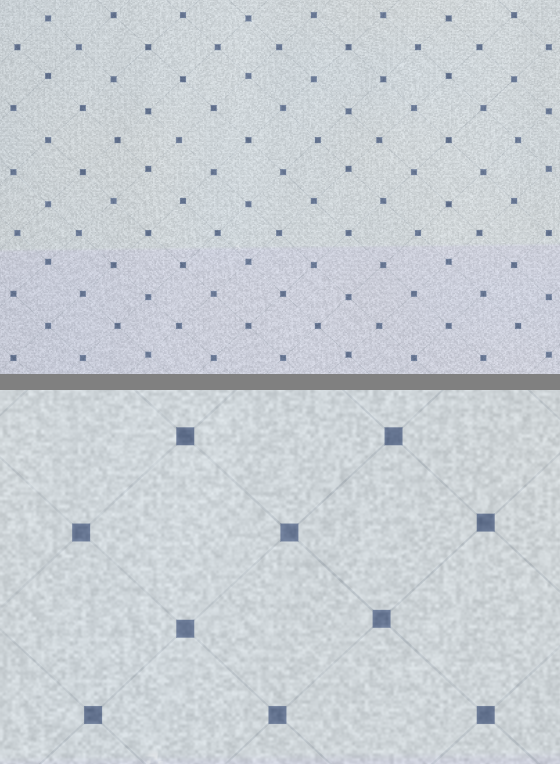
Top, the full canvas; bottom, a detail of the centre.
This pattern is drawn by a WebGL 2 fragment shader. Its source:

```glsl
#version 300 es
precision highp float;
// Pale grainy floor with small slate squares on a staggered lattice, joined by
// faint diagonal lines. A slow periodic ripple nudges the squares off the lattice;
// the lower third has a lavender tint, and grain, bands and scuffs add wear.

uniform vec2 u_resolution;
out vec4 outColor;

// All lengths are fractions of the canvas height.
const float TAU = 6.2831853;
const vec2 CELL = vec2(0.1785, 0.1656);     // lattice period
const vec2 ORIGIN = vec2(0.3965, 0.377);    // one lattice point
const float RIPPLE_CELLS = 3.0;             // ripple period in cells
const vec2 RIPPLE_AMOUNT = vec2(0.0082, 0.0068);
const float SQUARE_HALF = 0.0080;
const float LINE_HALF = 0.0009;
const float LINE_OPACITY = 0.42;
const float TINT_HEIGHT = 0.330;            // top of the lavender area, at the left
const float TINT_SLOPE = 0.011;
const float COARSE_GRAIN = 0.105;
const float FINE_GRAIN = 0.050;

const vec3 UPPER_GROUND = vec3(0.808, 0.833, 0.846);
const vec3 LOWER_GROUND = vec3(0.800, 0.811, 0.858);
const vec3 SQUARE_COLOR = vec3(0.385, 0.445, 0.555);
const vec3 LINE_COLOR = vec3(0.60, 0.64, 0.68);
const vec3 SCUFF_COLOR = vec3(0.92, 0.93, 0.94);

float hash(vec2 p) {
  return fract(sin(dot(p, vec2(127.1, 311.7))) * 43758.5453);
}

float valueNoise(vec2 p) {
  vec2 i = floor(p);
  vec2 f = fract(p);
  f = f * f * (3.0 - 2.0 * f);
  float bottom = mix(hash(i), hash(i + vec2(1.0, 0.0)), f.x);
  float top = mix(hash(i + vec2(0.0, 1.0)), hash(i + vec2(1.0, 1.0)), f.x);
  return mix(bottom, top, f.y);
}

// Slow displacement of the lattice
vec2 ripple(vec2 p) {
  vec2 phase = TAU * (p - ORIGIN) / (RIPPLE_CELLS * CELL);
  return RIPPLE_AMOUNT * vec2(sin(phase.x) * cos(phase.y), cos(phase.x) * sin(phase.y));
}

float boxDistance(vec2 p, float halfSize) {
  vec2 d = abs(p) - halfSize;
  return length(max(d, 0.0)) + min(max(d.x, d.y), 0.0);
}

// Distance to the nearest diagonal through the lattice points
float diagonalDistance(vec2 p) {
  vec2 q = (p - ripple(p) - ORIGIN) / CELL;
  vec2 diagonals = vec2(q.x + q.y, q.x - q.y);
  vec2 d = abs(diagonals - round(diagonals));
  return min(d.x, d.y) / length(1.0 / CELL);
}

// Cluster of pale specks
float scuff(vec2 p, vec2 center) {
  float reach = 1.0 - smoothstep(0.002, 0.011, length(p - center));
  return reach * smoothstep(0.45, 0.75, valueNoise(p * 260.0));
}

void main() {
  vec2 p = gl_FragCoord.xy / u_resolution.y;
  float pixel = 1.0 / u_resolution.y;
  float aspect = u_resolution.x / u_resolution.y;

  // Ground, with lavender tint and uneven light
  float tintEdge = TINT_HEIGHT + TINT_SLOPE * p.x;
  float tint = 1.0 - smoothstep(-0.006, 0.006, p.y - tintEdge);
  vec3 color = mix(UPPER_GROUND, LOWER_GROUND, tint);
  color += 0.018 * (valueNoise(p * vec2(9.0, 1.5)) - 0.5);
  color += vec3(-0.008, 0.0, 0.010) * (valueNoise(p * 5.0 + 17.0) - 0.4);
  color -= 0.016 * (1.0 - smoothstep(0.0, 0.45 * aspect, p.x));

  // Diagonal lines, worn unevenly
  float lineMask = 1.0 - smoothstep(-0.6 * pixel, 0.6 * pixel, diagonalDistance(p) - LINE_HALF);
  float lineWear = mix(0.45, 1.0, valueNoise(p * 70.0)) * mix(0.7, 1.1, valueNoise(p * 6.0 + 5.0));
  color = mix(color, LINE_COLOR, LINE_OPACITY * lineMask * lineWear);

  // Grain
  float coarseGrain = valueNoise(p * 270.0) - 0.5;
  float fineGrain = valueNoise(p * 430.0 + 71.0) - 0.5;
  float grain = COARSE_GRAIN * coarseGrain + FINE_GRAIN * fineGrain;
  color += grain;

  // Squares on the two interleaved lattices
  for (int k = 0; k < 2; k++) {
    vec2 start = ORIGIN + 0.5 * float(k) * CELL;
    vec2 id = round((p - start) / CELL);
    vec2 center = start + id * CELL;
    center += ripple(center);
    float d = boxDistance(p - center, SQUARE_HALF);
    float mask = 1.0 - smoothstep(-0.7 * pixel, 0.7 * pixel, d);
    float shade = 0.05 * (hash(id + 31.0 * float(k)) - 0.4);
    float rim = 0.04 * smoothstep(-0.004, 0.0, d);
    color = mix(color, SQUARE_COLOR + shade + rim + 0.6 * grain, mask);
  }

  // Scuffs
  float wear = scuff(p, vec2(0.951, 0.741)) + scuff(p, vec2(0.637, 0.337));
  color = mix(color, SCUFF_COLOR, 0.8 * min(wear, 1.0));

  outColor = vec4(clamp(color, 0.0, 1.0), 1.0);
}
```
